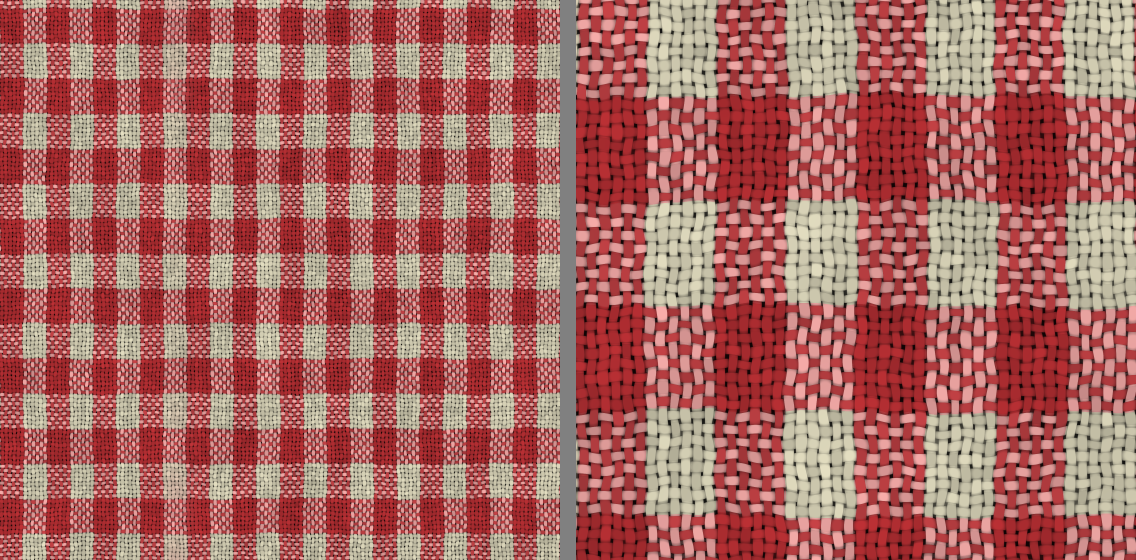
Left, the full canvas; right, a detail of the centre.
This texture is drawn by a Shadertoy shader. Its source:

```glsl
// Red and pale gingham cloth, drawn as a plain weave of round yarns.
// Each yarn rises and dips along a cosine; the higher one shows, and its stripe
// sets its colour. Layered sines bend the yarns, hashes vary them; all of it wraps.

#define CHECKS vec2(12.0, 8.0)        // repeats across and down
#define YARNS vec2(12.0, 16.0)        // yarns per repeat: warp, weft
#define YARN_RADIUS vec2(0.42, 0.37)  // in yarn spacings: warp, weft
#define WOBBLE 0.15                   // bend of the yarns, in spacings
#define WARP_LIFT 0.17                // how far the warp stands above the weft
#define RED vec3(0.655, 0.168, 0.183)
#define PALE vec3(0.785, 0.765, 0.665)
#define PINK vec3(0.86, 0.60, 0.59)   // pale yarn beside red dye
#define GAP_SHADE 0.17                // brightness left between yarns
#define STAIN_X 0.318                 // centre of the faded pink streak
#define STAIN_AMOUNT 0.5
#define SAMPLES 4                     // antialiasing grid per side

const float TAU = 6.2831853;

float hash(vec2 p) {
    vec3 q = fract(p.xyx * vec3(0.1031, 0.1030, 0.0973));
    q += dot(q, q.yzx + 33.33);
    return fract((q.x + q.y) * q.z);
}

// Sine of a whole number of waves over the canvas, so it wraps.
float wave(vec2 uv, vec2 count, float phase) {
    return sin(TAU * dot(uv, count) + phase);
}

vec2 bend(vec2 uv) {
    float x = wave(uv, vec2(2, 3), 0.4) + 0.6 * wave(uv, vec2(-5, 8), 1.7)
            + 0.5 * wave(uv, vec2(11, 29), 4.1) + 0.4 * wave(uv, vec2(-23, 41), 0.3);
    float y = wave(uv, vec2(3, -2), 2.2) + 0.6 * wave(uv, vec2(9, 5), 0.9)
            + 0.5 * wave(uv, vec2(31, -13), 3.3) + 0.4 * wave(uv, vec2(43, 19), 5.2);
    return WOBBLE * vec2(x, y);
}

// Height of a round yarn: offset from its axis, radius, and lift along it.
float yarnHeight(float offset, float radius, float lift) {
    float t = offset / radius;
    float crown = sqrt(max(1.0 - t * t, 0.0));
    return mix(-1.0, 0.55 * crown + 0.5 * lift, smoothstep(1.15, 0.85, abs(t)));
}

// Pink streak: narrow across, strongest near the top and bottom edges.
float stain(vec2 uv) {
    float across = abs(fract(uv.x - STAIN_X + 0.5) - 0.5);
    float along = 0.5 + 0.5 * cos(TAU * uv.y);
    float patches = 0.7 + 0.3 * wave(uv, vec2(4, 7), 1.0);
    return STAIN_AMOUNT * smoothstep(0.038, 0.008, across) * (0.15 + 0.85 * along * along) * patches;
}

vec3 cloth(vec2 uv) {
    vec2 count = CHECKS * YARNS;
    vec2 p = uv * count + bend(uv);
    vec2 cell = mod(floor(p), count);
    vec2 corner = mod(floor(p + 0.5), count);
    vec2 f = fract(p) - 0.5;

    // Per-yarn variation, with thick and thin places along each yarn
    vec2 yarnHash = vec2(hash(vec2(cell.x, 7.0)), hash(vec2(cell.y, 191.0)));
    vec2 slub = vec2(wave(uv, vec2(0, 23), TAU * yarnHash.x), wave(uv, vec2(19, 0), TAU * yarnHash.y));
    vec2 radius = YARN_RADIUS + 0.07 * (yarnHash - 0.5) + 0.035 * slub;

    // Over and under: neighbouring yarns are in opposite phase
    vec2 side = 1.0 - 2.0 * mod(cell, 2.0);
    vec2 lift = vec2(cos(0.5 * TAU * f.y), -cos(0.5 * TAU * f.x)) * side.x * side.y;
    float warp = yarnHeight(f.x, radius.x, lift.x) + WARP_LIFT;
    float weft = yarnHeight(f.y, radius.y, lift.y);
    float warpOnTop = smoothstep(-0.15, 0.15, warp - weft);
    float height = max(warp, weft);

    // Stripes: 1 where the yarn is red
    float warpRed = step(mod(cell.x, YARNS.x), 0.5 * YARNS.x - 0.5);
    float weftRed = step(0.5 * YARNS.y, mod(cell.y + 2.0, YARNS.y));
    float topRed = mix(weftRed, warpRed, warpOnTop);
    float underRed = mix(warpRed, weftRed, warpOnTop);

    // Dye spreads a little between crossing yarns
    vec3 redYarn = mix(mix(RED, PINK, 0.14), RED, underRed);
    vec3 paleYarn = mix(PALE, PINK, underRed);
    float faded = stain(uv);
    paleYarn = mix(paleYarn, PINK, faded);
    redYarn = mix(redYarn, PINK, 0.45 * faded);
    vec3 color = mix(paleYarn, redYarn, topRed);

    // Yarn rounding, uneven dye and fuzz
    float light = 0.56 + 0.45 * smoothstep(-0.05, 0.9, height);
    float dye = mix(yarnHash.y, yarnHash.x, warpOnTop) - 0.5;
    float fuzz = hash(cell + 31.0) - 0.5;
    float wear = wave(uv, vec2(3, 2), 0.0) + wave(uv, vec2(-4, 5), 2.0);
    color *= light * (1.0 + 0.07 * dye + 0.16 * fuzz + 0.015 * wear);

    // Gaps between yarns, each more or less open
    float open = mix(0.35, 1.25, hash(corner + 67.0));
    float gap = smoothstep(0.36, -0.25, height) * open * mix(0.8, 1.0, topRed);
    return color * mix(1.0, GAP_SHADE, min(gap, 1.0));
}

void mainImage(out vec4 fragColor, in vec2 fragCoord) {
    vec3 sum = vec3(0.0);
    for (int j = 0; j < SAMPLES; j++) {
        for (int i = 0; i < SAMPLES; i++) {
            vec2 jitter = (vec2(i, j) + 0.5) / float(SAMPLES) - 0.5;
            sum += cloth((fragCoord + jitter) / iResolution.xy);
        }
    }
    fragColor = vec4(sum / float(SAMPLES * SAMPLES), 1.0);
}
```
